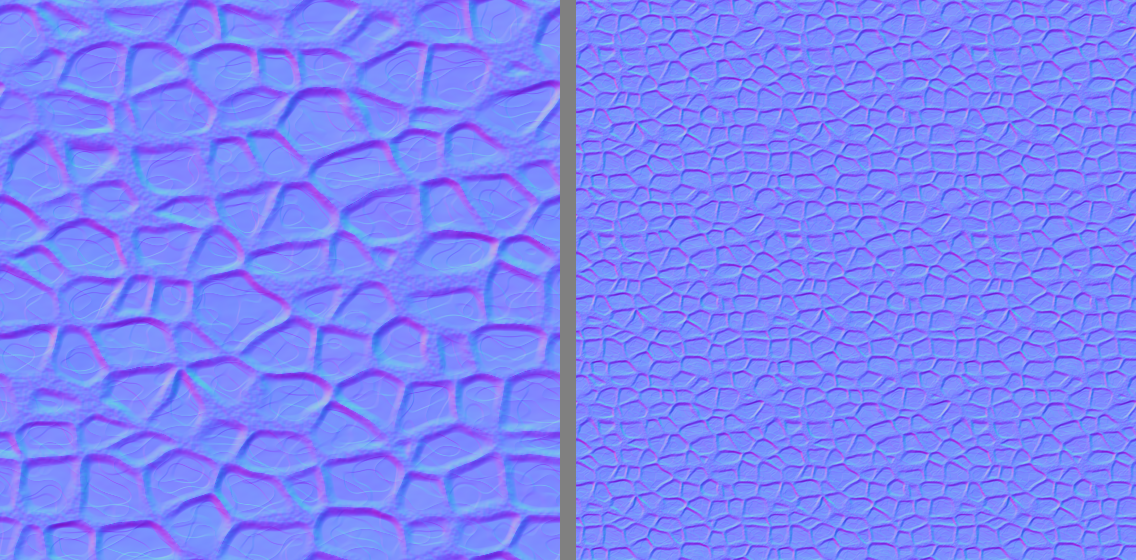
Left: one tile. Right: repeated 3 by 3.
A Shadertoy shader for this texture map:

```glsl
// Tiling tangent-space normal map of an irregular rubble stone wall with rough mortar.

const vec2 CELLS = vec2(9.0, 12.0);   // stones per tile; an even row count keeps the stagger seamless
const vec2 JITTER = vec2(0.75, 0.65);
const float SIZE_SPREAD = 0.42;       // how much large stones push back small ones
const float CORNER_SHARPNESS = 190.0;
const float SLOPE_STEP = 0.0012;

struct Stone {
    float edge;    // rounded distance to the border, in canvas units
    vec2 offset;   // position relative to the stone centre
    vec2 random;   // per-stone random pair
};

vec2 hash2(vec2 p) {
    vec3 q = fract(p.xyx * vec3(0.1031, 0.1030, 0.0973));
    q += dot(q, q.yzx + 33.33);
    return fract((q.xx + q.yz) * q.zy);
}

// Gradient noise wrapping after "period" cells, for p in 0..1.
float cornerSlope(vec2 cell, vec2 f, vec2 corner, vec2 period, float seed) {
    float angle = 6.2832 * hash2(mod(cell + corner, period) + seed).x;
    return dot(vec2(cos(angle), sin(angle)), f - corner);
}

float noise(vec2 p, vec2 period, float seed) {
    p *= period;
    vec2 cell = floor(p), f = p - cell;
    vec2 u = f * f * f * (f * (f * 6.0 - 15.0) + 10.0);
    float low = mix(cornerSlope(cell, f, vec2(0, 0), period, seed),
                    cornerSlope(cell, f, vec2(1, 0), period, seed), u.x);
    float high = mix(cornerSlope(cell, f, vec2(0, 1), period, seed),
                     cornerSlope(cell, f, vec2(1, 1), period, seed), u.x);
    return mix(low, high, u.y);
}

// Stone centre (xy) and weight (z) in grid units; odd rows are staggered.
vec3 stoneSeed(vec2 cell) {
    vec2 id = mod(cell, CELLS);
    vec2 centre = cell + 0.5 + JITTER * (hash2(id + 5.0) - 0.5);
    centre.x += 0.5 * mod(id.y, 2.0);
    return vec3(centre, SIZE_SPREAD * hash2(id + 41.0).x);
}

float power(vec2 g, vec3 seed) {
    vec2 d = g - seed.xy;
    return dot(d, d) - seed.z;
}

// Weighted Voronoi stones with smoothly blended border distances.
Stone findStone(vec2 p) {
    vec2 g = p * CELLS, base = floor(g), nearestCell = base;
    vec3 nearest = vec3(0.0);
    float best = 1e5;
    for (int y = -2; y <= 2; y++)
    for (int x = -2; x <= 2; x++) {
        vec2 cell = base + vec2(x, y);
        vec3 seed = stoneSeed(cell);
        float d = power(g, seed);
        if (d < best) { best = d; nearest = seed; nearestCell = cell; }
    }
    float sum = 1e-9;
    for (int y = -2; y <= 2; y++)
    for (int x = -2; x <= 2; x++) {
        vec2 cell = base + vec2(x, y);
        if (cell == nearestCell) continue;
        vec3 seed = stoneSeed(cell);
        float edge = (power(g, seed) - best) / (2.0 * length((seed.xy - nearest.xy) * CELLS));
        sum += exp(-CORNER_SHARPNESS * edge);
    }
    return Stone(-log(sum) / CORNER_SHARPNESS, (g - nearest.xy) / CELLS,
                 hash2(mod(nearestCell, CELLS) + 83.0));
}

// Thin terrace step that loosely follows the outline of the stone.
float ledge(vec2 p, float edge, float inset, vec2 period, float seed) {
    float contour = noise(p, period, seed) + (edge - inset) * 13.0;
    return smoothstep(-0.05, 0.05, contour);
}

float wallHeight(vec2 p) {
    vec2 q = p + 0.014 * vec2(noise(p, vec2(8.0), 11.0), noise(p, vec2(8.0), 23.0))
               + 0.005 * vec2(noise(p, vec2(23.0), 31.0), noise(p, vec2(23.0), 47.0));
    Stone stone = findStone(q);

    // Raised stone body leaning upwards, with joints of varying width
    float gap = 0.011 * smoothstep(0.0, 0.4, noise(p, vec2(6.0, 9.0), 59.0)) - 0.002;
    float body = smoothstep(gap, gap + 0.017, stone.edge);
    vec2 tilt = vec2(0.09, 0.10) * (stone.random - 0.5) + vec2(0.0, 0.075);
    float top = 0.0052 + dot(stone.offset, tilt);

    // Worn stone face: broad swells, terraces, faint chisel marks
    top += 0.0020 * noise(p, vec2(11.0, 15.0), 67.0);
    top += 0.0007 * ledge(p, stone.edge, 0.020, vec2(14.0, 19.0), 71.0);
    top += 0.0006 * ledge(p, stone.edge, 0.032, vec2(17.0, 25.0), 79.0);
    top -= 0.0006 * exp(-16.0 * abs(noise(p, vec2(13.0, 21.0), 89.0)));
    top += 0.0003 * noise(p, vec2(46.0, 62.0), 97.0);

    // Gritty mortar between the stones
    float grit = 0.0011 * noise(p, vec2(64.0, 80.0), 101.0)
               + 0.0006 * noise(p, vec2(130.0, 150.0), 107.0);
    float mortar = 0.0012 * noise(p, vec2(16.0, 24.0), 113.0) + grit;
    return mix(mortar, top, body);
}

// Surface normal with the green axis pointing down the canvas.
vec3 wallNormal(vec2 p) {
    float h = wallHeight(p);
    float dx = (wallHeight(p + vec2(SLOPE_STEP, 0.0)) - h) / SLOPE_STEP;
    float dy = (wallHeight(p + vec2(0.0, SLOPE_STEP)) - h) / SLOPE_STEP;
    vec2 lean = vec2(-0.025, 0.035);
    return normalize(vec3(vec2(-0.72 * dx, 0.95 * dy) + lean, 1.0));
}

void mainImage(out vec4 fragColor, in vec2 fragCoord) {
    vec2 p = fragCoord / iResolution.xy;
    fragColor = vec4(wallNormal(p) * 0.5 + 0.5, 1.0);
}
```
